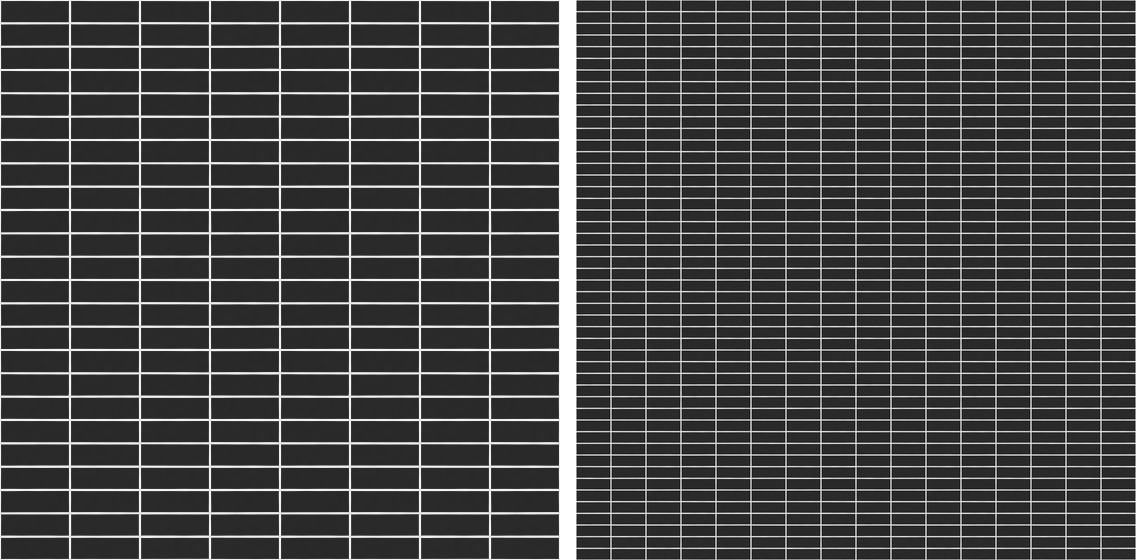
Left, the tile; right, the same tile 2 across and 2 down.
A WebGL 2 fragment shader for this pattern:

```glsl
#version 300 es
precision highp float;
// Stacked grid of charcoal tiles, 8 across and 24 down, with thin white grout.

uniform vec2 u_resolution;
out vec4 fragColor;

// Layout, in units of the canvas
const vec2  TILES       = vec2(8.0, 24.0);
const vec2  BLOCK       = vec2(4.0, 12.0);   // tiles before the variation recurs
const float GROUT_WIDTH = 0.0039;
const float CORNER      = 0.0004;
const float EDGE_BLUR   = 1.3;               // edge softness in sample widths

// Wear and variation
const float SIZE_JITTER = 0.00025;
const float TILT        = 0.006;
const float WOBBLE      = 0.0003;
const float TONE_JITTER = 0.006;
const float MOTTLE      = 0.008;
const float GROUT_TINT  = 0.02;
const float JOINT_SHADE = 0.09;
const vec2  CHIP_CENTER = vec2(0.1222, 0.2943); // within one block
const vec2  CHIP_SIZE   = vec2(0.0024, 0.0016);

// Colours
const vec3 TILE_COLOR  = vec3(0.163);
const vec3 GROUT_COLOR = vec3(0.955);
const vec3 CHIP_COLOR  = vec3(0.66);

vec2 hash2(vec2 p) {
    vec3 q = fract(p.xyx * vec3(0.1031, 0.1030, 0.0973));
    q += dot(q, q.yzx + 33.33);
    return fract((q.xx + q.yz) * q.zy);
}

vec2 gradient(vec2 lattice, vec2 period) {
    float angle = 6.28318 * hash2(mod(lattice, period) + 17.0).x;
    return vec2(cos(angle), sin(angle));
}

// Gradient noise that wraps after a whole number of lattice cells
float wrappedNoise(vec2 p, vec2 period) {
    vec2 i = floor(p), f = p - i;
    vec2 u = f * f * f * (f * (f * 6.0 - 15.0) + 10.0);
    vec2 e = vec2(1.0, 0.0);
    float a = dot(gradient(i, period), f);
    float b = dot(gradient(i + e.xy, period), f - e.xy);
    float c = dot(gradient(i + e.yx, period), f - e.yx);
    float d = dot(gradient(i + e.xx, period), f - e.xx);
    return mix(mix(a, b, u.x), mix(c, d, u.x), u.y);
}

float roundedBox(vec2 p, vec2 halfSize, float radius) {
    vec2 q = abs(p) - halfSize + radius;
    return length(max(q, 0.0)) + min(max(q.x, q.y), 0.0) - radius;
}

void main() {
    vec2 uv = gl_FragCoord.xy / u_resolution;
    float blur = EDGE_BLUR / min(u_resolution.x, u_resolution.y);

    // Tile cell, with grout centred on the cell borders
    vec2 grid = uv * TILES;
    vec2 cell = floor(grid);
    vec2 local = (grid - cell - 0.5) / TILES;
    vec2 id = mod(cell, BLOCK);
    vec2 shapeRnd = hash2(id + 3.0) - 0.5;
    vec2 toneRnd = hash2(id + 41.0) - 0.5;

    // Noise repeating with each block
    vec2 blocks = TILES / BLOCK;
    vec2 blockUv = fract(uv * blocks);
    float wobble = wrappedNoise(blockUv * vec2(16.0, 24.0), vec2(16.0, 24.0));
    float mottle = wrappedNoise(blockUv * 40.0, vec2(40.0));

    // Slightly tilted, uneven tile
    vec2 p = local + TILT * shapeRnd.x * vec2(-local.y, local.x);
    vec2 halfSize = 0.5 / TILES - 0.5 * GROUT_WIDTH + SIZE_JITTER * vec2(shapeRnd.y, toneRnd.y);
    float d = roundedBox(p, halfSize, CORNER) + WOBBLE * wobble;
    float grout = smoothstep(-0.5 * blur, 0.5 * blur, d);

    // Grout, a touch greyer where the lines cross
    vec2 toLine = 0.5 / TILES - abs(local);
    float joint = 1.0 - smoothstep(0.0, GROUT_WIDTH, length(toLine));
    vec3 groutColor = GROUT_COLOR - JOINT_SHADE * joint
                    + GROUT_TINT * wobble * vec3(1.0, -1.0, 1.0);

    vec3 tileColor = TILE_COLOR + TONE_JITTER * toneRnd.x + MOTTLE * mottle;
    vec3 color = mix(tileColor, groutColor, grout);

    // One small grout chip per block
    float chip = length((blockUv / blocks - CHIP_CENTER) / CHIP_SIZE);
    color = mix(color, CHIP_COLOR, 0.8 * (1.0 - smoothstep(0.4, 1.0, chip)));

    fragColor = vec4(color, 1.0);
}
```
